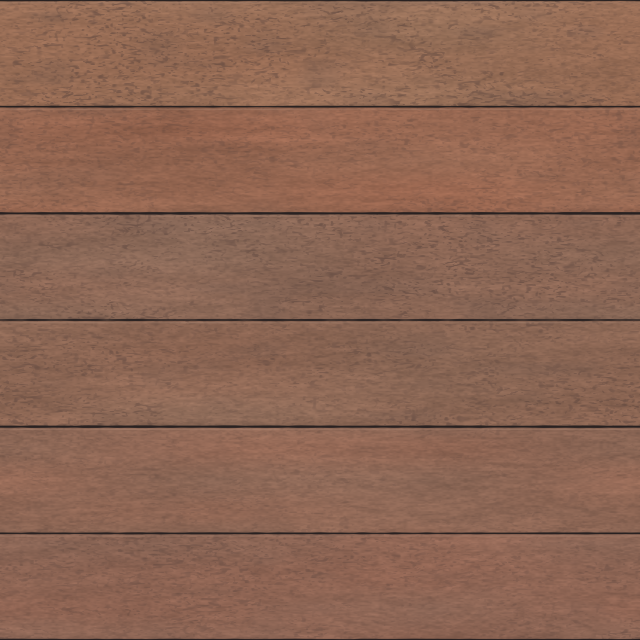
Reproduce this texture procedurally as a Shadertoy shader.

```glsl
// Six full-width hardwood deck boards with fine grain, dark pores and narrow seams.
#define BOARDS 6.0
#define SEAM_WIDTH 0.0030
#define SEAM_BLUR 0.0011
#define LIP_OFFSET 0.0042
#define LIP_STRENGTH 0.42
#define GRAIN_CONTRAST 0.15
#define FIBRE_CONTRAST 0.17
#define PATCH_CONTRAST 0.09
#define PORE_STRENGTH 0.56
#define SEAM_COLOR vec3(0.135, 0.115, 0.118)
#define LIP_COLOR vec3(0.690, 0.550, 0.470)
#define PORE_COLOR vec3(0.345, 0.260, 0.235)

// Board tint in rgb, pore density in a, from the bottom board upwards.
const vec4 BOARD_TINTS[6] = vec4[6](
    vec4(0.562, 0.402, 0.335, 0.60),
    vec4(0.570, 0.412, 0.340, 0.40),
    vec4(0.562, 0.413, 0.338, 0.80),
    vec4(0.552, 0.410, 0.340, 0.90),
    vec4(0.596, 0.405, 0.318, 0.50),
    vec4(0.604, 0.440, 0.346, 0.90));

float hash(vec2 p) {
    vec3 q = fract(p.xyx * 0.1031);
    q += dot(q, q.yzx + 33.33);
    return fract((q.x + q.y) * q.z);
}

// Value noise that wraps in x after freq.x cells.
float noise(vec2 uv, vec2 freq, float seed) {
    vec2 p = uv * freq;
    vec2 cell = floor(p);
    vec2 f = p - cell;
    f = f * f * (3.0 - 2.0 * f);
    float x0 = mod(cell.x, freq.x);
    float x1 = mod(cell.x + 1.0, freq.x);
    float y = cell.y + seed * 37.0;
    return mix(mix(hash(vec2(x0, y)), hash(vec2(x1, y)), f.x),
               mix(hash(vec2(x0, y + 1.0)), hash(vec2(x1, y + 1.0)), f.x), f.y);
}

// Long streaks bent by slow noise, so that some boards show flowing figure.
float grain(vec2 uv, float board) {
    float bend = board < 1.0 ? 0.09 : (board < 2.0 ? 0.04 : 0.012);
    vec2 p = uv;
    p.y += bend * (noise(uv, vec2(6.0, 14.0), board + 11.0) - 0.5);
    return 0.35 * noise(p, vec2(4.0, 60.0), board + 1.0)
         + 0.35 * noise(p, vec2(10.0, 120.0), board + 2.0)
         + 0.30 * noise(p, vec2(26.0, 210.0), board + 3.0);
}

// Thin dark dashes spread over the whole board; slight shifts hide the cell rows.
float pores(vec2 uv, float board, float density) {
    float cluster = 0.5 * noise(uv, vec2(6.0, 18.0), board + 21.0)
                  + 0.5 * noise(uv, vec2(30.0, 70.0), board + 22.0);
    vec2 p = uv;
    p.y += 0.005 * noise(uv, vec2(50.0, 40.0), board + 25.0);
    p.x += 0.008 * noise(uv, vec2(20.0, 130.0), board + 26.0);
    float dash = smoothstep(0.64, 0.95, noise(p, vec2(105.0, 310.0), board + 23.0));
    float speck = smoothstep(0.62, 0.95, noise(p, vec2(190.0, 400.0), board + 24.0));
    return max(dash, 0.8 * speck) * density * mix(0.35, 1.0, smoothstep(0.25, 0.70, cluster));
}

vec3 boardColor(vec2 uv, float board) {
    vec4 tint = BOARD_TINTS[int(board)];
    float broad = noise(uv, vec2(4.0, 16.0), board + 31.0) - 0.5;
    float warmth = noise(uv, vec2(3.0, 20.0), board + 32.0) - 0.5;
    float fibre = 0.5 * noise(uv, vec2(70.0, 330.0), board + 33.0)
                + 0.5 * noise(uv, vec2(180.0, 430.0), board + 35.0) - 0.5;

    float light = 1.0 + GRAIN_CONTRAST * (grain(uv, board) - 0.5)
                + FIBRE_CONTRAST * fibre + PATCH_CONTRAST * broad;
    vec3 color = tint.rgb * light;
    color *= 1.0 + warmth * vec3(0.035, -0.02, -0.04);

    // Grey weathered smudges.
    float smudge = smoothstep(0.60, 0.95, noise(uv, vec2(12.0, 40.0), board + 34.0));
    color = mix(color, vec3(0.43, 0.34, 0.30), 0.22 * smudge * tint.a);
    return mix(color, PORE_COLOR, PORE_STRENGTH * pores(uv, board, tint.a));
}

void mainImage(out vec4 fragColor, in vec2 fragCoord) {
    vec2 uv = fragCoord / iResolution.xy;
    float pixel = 1.0 / iResolution.y;
    float board = min(floor(uv.y * BOARDS), BOARDS - 1.0);
    vec3 color = boardColor(uv, board);

    // Signed height above the nearest seam, with a slightly rough edge.
    float seamId = round(uv.y * BOARDS);
    float height = uv.y - seamId / BOARDS;
    float seed = mod(seamId, BOARDS) + 41.0;
    float rough = noise(vec2(uv.x, 0.0), vec2(60.0, 1.0), seed) - 0.5;
    float width = SEAM_WIDTH * (mod(seamId, 2.0) < 0.5 ? 1.15 : 0.85);
    float halfWidth = 0.5 * width + 0.0007 * rough;

    // Shade beside the seam and a worn, broken light lip below it.
    color *= 1.0 - 0.10 * exp(-abs(height) * 300.0);
    float wear = noise(vec2(uv.x, 0.0), vec2(24.0, 1.0), seed + 9.0);
    float lip = 1.0 - smoothstep(0.0, 0.0014 + 0.5 * pixel, abs(height + LIP_OFFSET));
    color = mix(color, LIP_COLOR, LIP_STRENGTH * lip * mix(0.4, 1.0, wear));

    // The dark gap fades softly into the rounded board edges.
    float blur = max(SEAM_BLUR, 0.5 * pixel);
    float seam = 1.0 - smoothstep(-blur, blur, abs(height) - halfWidth);
    color = mix(color, SEAM_COLOR, 0.94 * seam);
    fragColor = vec4(color, 1.0);
}
```
